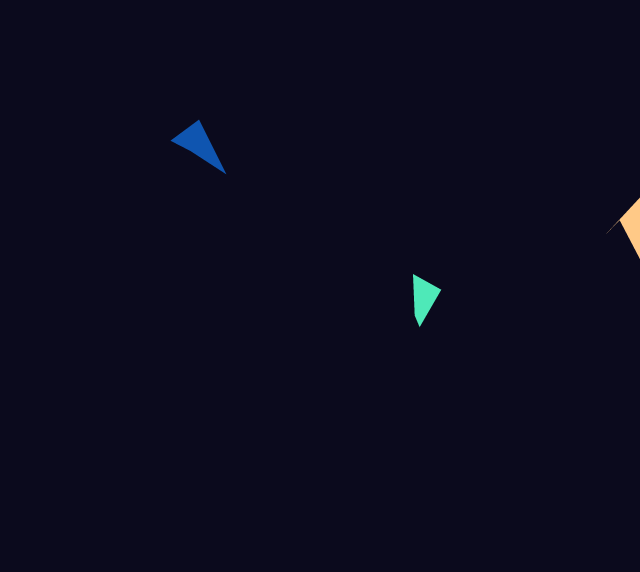
A WebGL 1 fragment shader for this background:

```glsl
precision highp float;
// Three flat, sharp-cornered shards scattered over a deep navy field.
// Each shard is a four-cornered polygon, filled by the even-odd rule;
// a grid of samples inside each pixel smooths edges and thin slivers.

uniform vec2 u_resolution;

const int SAMPLES_PER_SIDE = 4;

const vec3 NAVY = vec3(0.045, 0.040, 0.112);
const vec3 BLUE = vec3(0.060, 0.335, 0.690);
const vec3 MINT = vec3(0.305, 0.914, 0.720);
const vec3 PEACH = vec3(1.000, 0.790, 0.530);

// 1 if a ray going right from p crosses the edge a-b, otherwise 0
float edgeCrossing(vec2 p, vec2 a, vec2 b) {
  if ((a.y > p.y) == (b.y > p.y)) return 0.0;
  float crossingX = a.x + (p.y - a.y) * (b.x - a.x) / (b.y - a.y);
  return p.x < crossingX ? 1.0 : 0.0;
}

// 1 inside the quadrilateral a-b-c-d (convex or concave), 0 outside
float quadMask(vec2 p, vec2 a, vec2 b, vec2 c, vec2 d) {
  float crossings = edgeCrossing(p, a, b) + edgeCrossing(p, b, c)
                  + edgeCrossing(p, c, d) + edgeCrossing(p, d, a);
  return mod(crossings, 2.0);
}

// Scene colour; p is in units of the canvas height
vec3 shardField(vec2 p) {
  float blueShard = quadMask(p, vec2(0.298, 0.754), vec2(0.348, 0.791),
                             vec2(0.396, 0.695), vec2(0.333, 0.736));
  float mintShard = quadMask(p, vec2(0.722, 0.521), vec2(0.7715, 0.4935),
                             vec2(0.7336, 0.428), vec2(0.725, 0.4485));
  // Runs off the right edge, with a hairline tail at its left corner
  float peachShard = quadMask(p, vec2(1.0582, 0.5895), vec2(1.1354, 0.6725),
                              vec2(1.1354, 0.5153), vec2(1.0833, 0.6150));
  vec3 color = mix(NAVY, BLUE, blueShard);
  color = mix(color, MINT, mintShard);
  return mix(color, PEACH, peachShard);
}

void main() {
  // Average a regular grid of samples over the pixel
  float side = float(SAMPLES_PER_SIDE);
  vec3 sum = vec3(0.0);
  for (int j = 0; j < SAMPLES_PER_SIDE; j++) {
    for (int i = 0; i < SAMPLES_PER_SIDE; i++) {
      vec2 offset = (vec2(float(i), float(j)) + 0.5) / side - 0.5;
      sum += shardField((gl_FragCoord.xy + offset) / u_resolution.y);
    }
  }
  gl_FragColor = vec4(sum / (side * side), 1.0);
}
```
